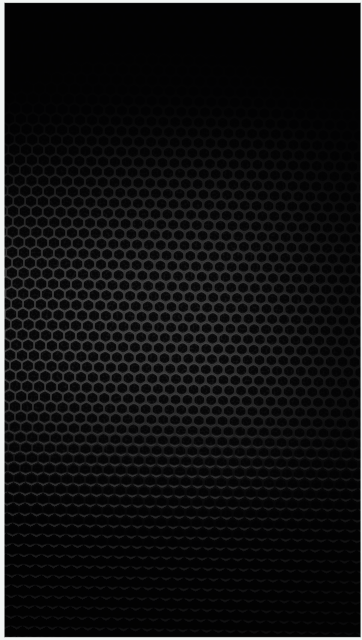
This pattern is drawn by a Shadertoy shader. Its source:

```glsl
const vec3 INK = vec3(0.006, 0.006, 0.009);
const vec3 METAL = vec3(0.23, 0.23, 0.228);
const vec3 PAPER = vec3(0.95, 0.96, 0.955);
const float PITCH = 0.0328;

vec2 hash2(vec2 p) {
    vec3 q = fract(p.xyx * vec3(0.1031, 0.1030, 0.0973));
    q += dot(q, q.yzx + 33.33);
    return fract((q.xx + q.yz) * q.zy);
}

// Distance to the nearest scattered feature point
float cellular(vec2 p) {
    vec2 cell = floor(p), f = fract(p);
    float nearest = 1.5;
    for (int y = -1; y <= 1; y++) {
        for (int x = -1; x <= 1; x++) {
            vec2 o = vec2(x, y);
            nearest = min(nearest, length(o + hash2(cell + o) - f));
        }
    }
    return nearest;
}

// Offset from the closest centre of a unit hexagonal lattice
vec2 hexOffset(vec2 p) {
    vec2 s = vec2(1.0, 1.7320508);
    vec2 a = mod(p + 0.5 * s, s) - 0.5 * s;
    vec2 b = mod(p, s) - 0.5 * s;
    return dot(a, a) < dot(b, b) ? a : b;
}

float hexRadius(vec2 p) {
    p = abs(p);
    return max(p.x, dot(p, vec2(0.5, 0.8660254)));
}

vec2 rotate(vec2 p, float angle) {
    float c = cos(angle), s = sin(angle);
    return vec2(c * p.x - s * p.y, s * p.x + c * p.y);
}

// Soft light band across the sheet, weaker toward the right
float lighting(vec2 uv) {
    float band = smoothstep(0.87, 0.52, uv.y) * smoothstep(0.12, 0.46, uv.y);
    float side = 1.0 - 0.72 * smoothstep(0.52, 1.05, uv.x);
    float glow = exp(-dot((uv - vec2(0.47, 0.49)) * vec2(2.4, 4.0),
                          (uv - vec2(0.47, 0.49)) * vec2(2.4, 4.0)));
    return band * side * 0.72 + glow * 0.32;
}

vec3 perforatedSheet(vec2 p, vec2 uv, float pixel) {
    vec2 grid = rotate(p - vec2(0.537, 0.805), 0.02) / PITCH;
    vec2 c = hexOffset(grid);
    float aa = pixel / PITCH;
    float light = lighting(uv);

    // Holes grow and turn hexagonal toward the left
    float leftness = smoothstep(0.5, 0.0, uv.x);
    float d = mix(length(c), hexRadius(c), 0.35 + 0.45 * leftness);
    float radius = 0.405 + 0.025 * leftness;
    float rim = smoothstep(radius - aa * 0.6, radius + aa * 0.6, d);

    // Lower lips catch the light near the bottom, upper lips near the top
    float low = smoothstep(0.40, 0.22, uv.y);
    float lip = smoothstep(0.09 + aa, 0.0, abs(d - radius));
    float lower = lip * smoothstep(-0.15, -0.38, c.y);
    float upper = lip * smoothstep(0.10, 0.38, c.y);

    float grain = cellular(p * 170.0);
    float floorTone = (0.018 + 0.065 * grain * grain) * light;
    float shade = 0.85 + 0.3 * leftness + 0.2 * c.y;

    vec3 col = INK + floorTone;
    col = mix(col, INK + METAL * light * shade, rim * (1.0 - 0.5 * low));
    float lowFade = mix(0.35, 1.0, smoothstep(0.0, 0.32, uv.y));
    float sideFade = 1.0 - 0.45 * smoothstep(0.5, 1.0, uv.x);
    col += lower * (0.05 * light + 0.17 * low * lowFade * sideFade);
    col += upper * 0.035 * light;
    return col;
}

void mainImage(out vec4 fragColor, in vec2 fragCoord) {
    vec2 uv = fragCoord / iResolution.xy;
    float pixel = 1.0 / iResolution.x;
    vec2 p = fragCoord * pixel;
    float height = iResolution.y * pixel;

    vec3 col = perforatedSheet(p, uv, pixel);

    // Thin pale frame, widest on the left
    vec2 lo = p - vec2(0.0125, 0.008);
    vec2 hi = vec2(0.996, height - 0.008) - p;
    float inside = min(min(lo.x, lo.y), min(hi.x, hi.y));
    float frame = smoothstep(pixel * 0.8, -pixel * 0.8, inside);
    col = mix(col, PAPER, frame);

    fragColor = vec4(col, 1.0);
}
```
